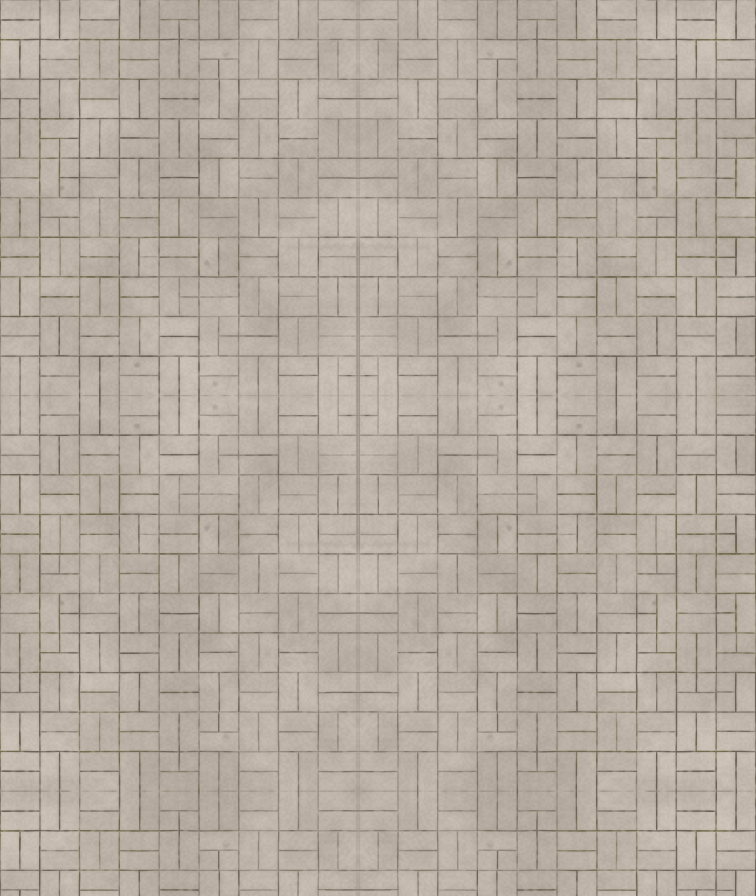
This texture is drawn by a Shadertoy shader. Its source:

```glsl
// Pale basket-weave paving: square cells of paired slabs, alternately upright and flat.
// The plane is folded about mirror axes, so layout, joint wear and stains repeat
// symmetrically; some outer cells have one slab cut in two.

const vec2  CELLS = vec2(19.0, 22.65);    // cells across and down the canvas
const vec2  AXIS = vec2(9.0, 12.65);      // crossing of the main mirror axes, in cells
const float FOLD = 10.0;                  // rows between horizontal mirror axes
const float JOINT_HALF = 0.017;           // half width of a joint, in cells
const float SHOULDER = 0.13;              // strength of the soft shade beside a joint
const float WOBBLE = 0.006;               // sideways drift of the joints
const float SEAM_GAP = 0.026;             // half spacing of the doubled centre seam
const float CUT_SHARE = 0.14;             // share of outer cells with a cut slab
const float CUT_START = 3.0;              // column where cut slabs begin
const float STAIN_SHARE = 0.03;           // share of cells with a dark spot
const vec3  STONE = vec3(0.742, 0.703, 0.662);
const vec3  JOINT = vec3(0.42, 0.39, 0.34);
const vec3  MOSS = vec3(0.46, 0.43, 0.30);

float hash(vec2 p) {
    return fract(sin(dot(p, vec2(127.1, 311.7))) * 43758.5453);
}

float noise(vec2 p) {
    vec2 i = floor(p), f = fract(p);
    f = f * f * (3.0 - 2.0 * f);
    return mix(mix(hash(i), hash(i + vec2(1, 0)), f.x),
               mix(hash(i + vec2(0, 1)), hash(i + vec2(1, 1)), f.x), f.y);
}

// Box-filtered coverage of a joint at distance d for pixel size px, plus its shoulder
float joint(float d, float px) {
    d = abs(d);
    float span = min(d + 0.5 * px, JOINT_HALF) - max(d - 0.5 * px, -JOINT_HALF);
    return clamp(span / px, 0.0, 1.0) + SHOULDER * exp(-d * d * 380.0);
}

// Strength of one joint segment, varying by segment and along its length
float wear(vec2 id, float along) {
    float h = hash(id + 0.37);
    float patches = noise(vec2(along * 9.0, dot(id, vec2(7.3, 3.1))));
    return mix(0.45, 1.05, h) * mix(0.5, 1.25, patches);
}

void mainImage(out vec4 fragColor, in vec2 fragCoord) {
    vec2 px = CELLS / iResolution.xy;
    vec2 p = abs(fragCoord / iResolution.xy * CELLS - AXIS);
    p.y = FOLD - abs(FOLD - p.y);

    // Cell layout: checkerboard of upright and flat pairs
    vec2 cell = min(floor(p), vec2(FOLD - 1.0));
    vec2 local = p - cell;
    bool flatPair = mod(cell.x + cell.y, 2.0) > 0.5;
    bool cut = (cell.x >= CUT_START && cell.y > 0.5 && hash(cell + 5.2) < CUT_SHARE)
            || cell == vec2(0);
    vec2 drift = WOBBLE * (vec2(noise(p.yx * vec2(2.0, 0.9) + 11.0),
                                noise(p * vec2(2.0, 0.9) + 29.0)) - 0.5) * 2.0;

    // Joints between cells; the mirror axes carry only faint seams
    vec2 line = floor(p + 0.5);
    float upright = joint(p.x - line.x + drift.x, px.x)
                  * wear(vec2(line.x, cell.y), p.y);
    float level = joint(p.y - line.y + drift.y, px.y)
                * wear(vec2(cell.x, line.y + 40.0), p.x);
    if (line.x < 0.5) {
        float strength = mix(0.25, 0.6, 1.0 - smoothstep(3.5, 4.5, p.y));
        upright = joint(p.x - SEAM_GAP, px.x) * strength;
    }
    if (line.x > FOLD - 0.5) upright *= 1.6;
    if (line.y < 0.5 || line.y > FOLD - 0.5)
        level = joint(p.y - line.y, px.y) * 0.4 * noise(vec2(p.x * 6.0, line.y));
    float joints = max(upright, level);

    // Joint between the two slabs of a pair, and the cut across one of them
    vec2 mid = local - 0.5 + drift + 0.02 * (hash(cell + 8.1) - 0.5);
    float splitX = joint(mid.x, px.x) * wear(cell + 70.0, p.y);
    float splitY = joint(mid.y, px.y) * wear(cell + 90.0, p.x);
    joints = max(joints, flatPair ? splitY : splitX);
    float side = flatPair ? local.y : local.x;
    if (cut && side < 0.5) joints = max(joints, flatPair ? splitX : splitY);

    // Joints grow darker and mossier away from the centre axis
    float outer = smoothstep(0.0, 9.0, p.x);
    joints *= mix(0.72, 1.12, outer);
    float moss = smoothstep(0.5, 0.8, noise(p * 0.9 + 3.0)) * mix(0.2, 0.8, outer);

    // Stone: slab tint, broad shading, mottling and fine grain
    float slab = step(0.5, side);
    float tone = 0.022 * (hash(cell * 2.0 + slab + 17.0) - 0.5);
    tone += 0.050 * (noise(p * 0.45 + 2.0) - 0.5);
    tone += 0.045 * (noise(p * 1.3 + 6.0) - 0.5);
    tone += 0.030 * (noise(p * 4.0) - 0.5);
    tone += 0.040 * (noise(p * 19.0) - 0.5);

    // Small dark spots and a scalloped water mark beside the centre axis
    vec2 spot = vec2(hash(cell + 31.0), hash(cell + 47.0)) * 0.6 + 0.2;
    float radius = length(local - spot) + 0.06 * (noise(p * 12.0) - 0.5);
    float stain = 1.0 - smoothstep(0.01, 0.11, radius);
    tone -= 0.08 * stain * step(hash(cell + 63.0), STAIN_SHARE);
    float scallop = p.y - 3.72 - 0.05 * abs(sin(p.x * 14.0));
    float mark = exp(-scallop * scallop * 180.0) * (1.0 - smoothstep(1.4, 2.1, p.x));
    tone -= 0.035 * mark;

    vec3 color = STONE + tone;
    color = mix(color, mix(JOINT, MOSS, moss), clamp(joints, 0.0, 1.0));
    fragColor = vec4(color, 1.0);
}
```
